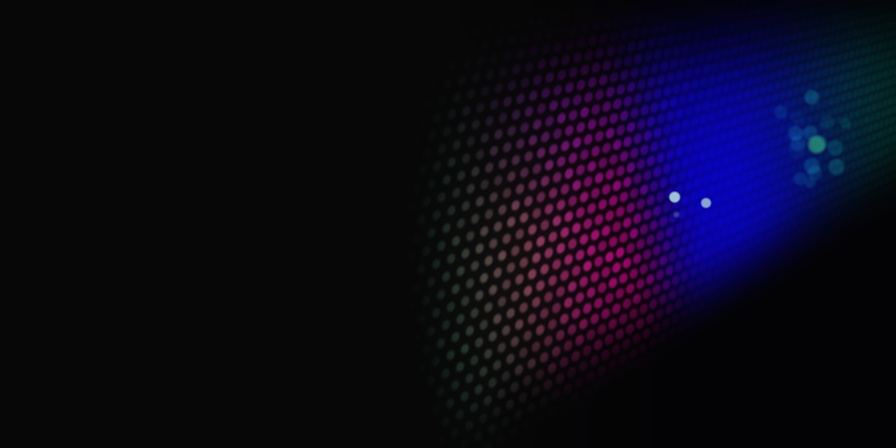
Write a WebGL 1 fragment shader that draws this background.

```glsl
precision highp float;

uniform vec2 u_resolution;

const vec3 BASE = vec3(0.026, 0.026, 0.027);
const vec3 SHADE = vec3(0.012, 0.011, 0.018);
const vec3 MAGENTA = vec3(0.52, 0.00, 0.34);
const vec3 ROSE = vec3(0.27, 0.16, 0.14);
const vec3 MOSS = vec3(0.06, 0.15, 0.11);
const vec3 VIOLET = vec3(0.14, 0.01, 0.25);
const vec3 BLUE = vec3(0.015, 0.00, 0.72);
const vec3 TEAL = vec3(0.00, 0.16, 0.14);
const vec3 MINT = vec3(0.05, 0.46, 0.34);
const vec3 LAMP = vec3(0.62, 0.76, 0.84);
const vec2 VANISH = vec2(3.46, 1.30);
const vec2 DENSITY = vec2(184.0, 68.5);
const float ROW_SHIFT = 0.34;

float hash(vec2 p) {
  vec3 q = fract(vec3(p.xyx) * 0.1031);
  q += dot(q, q.yzx + 33.33);
  return fract((q.x + q.y) * q.z);
}

float glow(vec2 p, vec2 center, vec2 radii) {
  vec2 d = (p - center) / radii;
  return exp(-dot(d, d));
}

float disc(vec2 p, vec2 center, float radius, float blur) {
  return 1.0 - smoothstep(radius - blur, radius + blur, length(p - center));
}

// Soft outline of the lit panel
float panelMask(vec2 p) {
  float bend = p.y - 0.47;
  float left = smoothstep(0.89, 1.03, p.x - 0.3 * bend * bend);
  float bottom = smoothstep(-0.06, 0.15, p.y - 0.285 - 0.6 * (p.x - 1.54));
  float top = 1.0 - smoothstep(-0.22, 0.07, p.y - 0.91 - 0.13 * (p.x - 1.0));
  return left * bottom * top;
}

// Rows of dots receding to the vanishing point, each shifted along the last
float dotGrid(vec2 p, float radius, float blur) {
  vec2 toVanish = VANISH - p;
  float depth = toVanish.x;
  vec2 grid = vec2(DENSITY.x, -DENSITY.y * toVanish.y) / depth;
  grid.x -= ROW_SHIFT * floor(grid.y);
  vec2 q = fract(grid) - 0.5;
  // Undo the slant of the cell so the dot keeps its own shape
  q.x *= depth * DENSITY.y / DENSITY.x;
  q.y += q.x * toVanish.y / depth;
  q.x = 1.25 * (q.x - 0.2 * q.y);
  float shine = mix(0.78, 1.12, hash(floor(grid) + 200.0));
  return disc(q, vec2(0.0), radius, blur) * shine;
}

// Light carried by the separate dots
vec3 dotLight(vec2 p) {
  return MAGENTA * glow(p, vec2(1.37, 0.44), vec2(0.17, 0.30))
       + ROSE * glow(p, vec2(1.17, 0.42), vec2(0.13, 0.25))
       + MOSS * glow(p, vec2(1.02, 0.30), vec2(0.17, 0.45))
       + VIOLET * glow(p, vec2(1.30, 0.77), vec2(0.18, 0.20));
}

// Share of the wide blue band
float blueBand(vec2 p) {
  float start = smoothstep(1.35, 1.55, p.x - 0.2 * (0.6 - p.y));
  float end = 1.0 - smoothstep(1.62, 2.02, p.x);
  return start * end * mix(0.35, 1.0, glow(p, vec2(1.61, 0.58), vec2(0.38, 0.33)));
}

// Loose cluster of out-of-focus discs
float bokeh(vec2 p, vec2 center, vec2 spread) {
  float sum = 0.0;
  for (int i = 0; i < 16; i++) {
    float n = float(i);
    float angle = n * 2.4 + 0.4;
    vec2 jitter = vec2(hash(vec2(n, 31.0)), hash(vec2(n, 43.0))) - 0.5;
    vec2 offset = sqrt((n + 0.5) / 16.0) * vec2(cos(angle), sin(angle));
    vec2 spot = center + spread * (offset + 0.6 * jitter);
    float radius = mix(0.010, 0.021, hash(vec2(n, 7.0)));
    sum += disc(p, spot, radius, 0.005) * mix(0.06, 0.40, hash(vec2(n, 19.0)));
  }
  return min(sum, 0.7);
}

void main() {
  vec2 p = gl_FragCoord.xy / u_resolution.y;
  p.x += 1.0 - 0.5 * u_resolution.x / u_resolution.y;

  // Dark surroundings
  vec3 color = mix(BASE, SHADE, smoothstep(0.95, 1.6, p.x));

  // Panel: crisp dots on the left, blurred light on the right
  float mask = panelMask(p);
  float focus = 1.0 - smoothstep(1.35, 1.6, p.x);
  float radius = mix(0.29, 0.37, smoothstep(0.95, 1.4, p.x));
  float dots = dotGrid(p, radius, mix(0.22, 0.15, focus));
  float blue = blueBand(p);
  float teal = glow(p, vec2(1.94, 0.77), vec2(0.19, 0.25));
  float blueGap = mix(mix(0.9, 0.7, smoothstep(0.65, 0.95, p.y)), 0.5, focus);
  color += mask * dotLight(p) * mix(0.12, 1.0, dots) * (1.0 - 0.9 * blue);
  color += mask * BLUE * blue * mix(blueGap, 1.0, dots);
  color += mask * TEAL * teal * mix(0.65, 1.0, dots);

  // Green bokeh with one bright disc
  color += MINT * bokeh(p, vec2(1.81, 0.68), vec2(0.065, 0.11));
  color = mix(color, MINT + 0.12, 0.75 * disc(p, vec2(1.823, 0.677), 0.019, 0.006));

  // Two small lamps and a faint reflection
  float lamps = disc(p, vec2(1.506, 0.560), 0.012, 0.003)
              + 0.85 * disc(p, vec2(1.576, 0.547), 0.011, 0.003)
              + 0.3 * disc(p, vec2(1.510, 0.521), 0.006, 0.004);
  color = mix(color, LAMP, lamps);

  gl_FragColor = vec4(color, 1.0);
}
```
